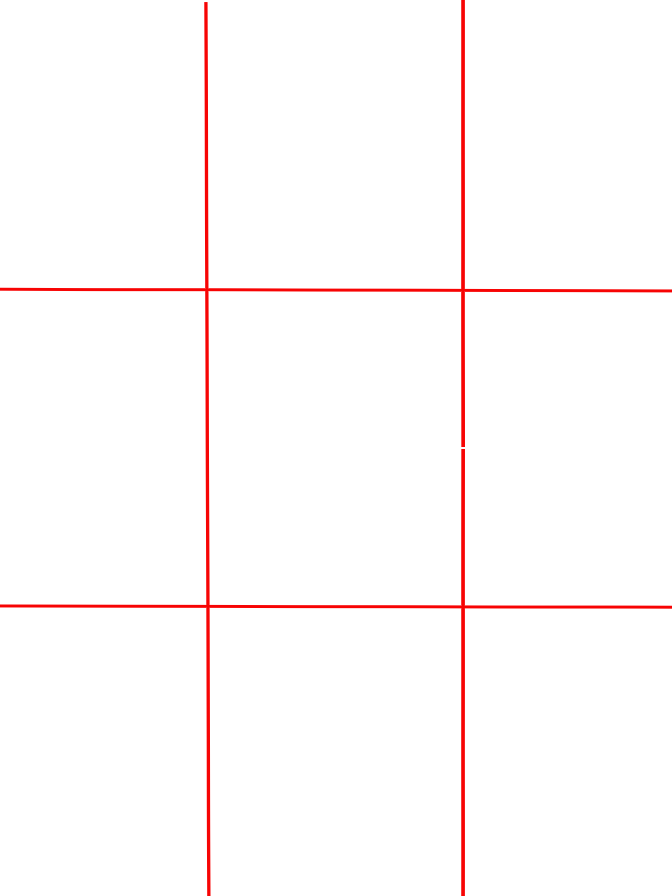
Give the GLSL for this pattern, as a Shadertoy shader.

```glsl
const vec3 PAPER = vec3(1.0);
const vec3 INK = vec3(0.97, 0.015, 0.015);
const vec2 CANVAS = vec2(0.75, 1.0);         // width and height, in canvas heights
const int LINES = 2;                         // dividers per direction
const vec2 FIRST = vec2(0.2331, 0.3237);     // first divider at the left or bottom edge
const vec2 PITCH = vec2(0.2837, 0.3535);     // spacing between dividers
const vec2 COLUMN_TILT = vec2(-0.0033, 0.0); // sideways drift of each column line
const vec2 ROW_TILT = vec2(-0.0020, -0.0025);
const vec2 COLUMN_WIDTH = vec2(0.0037, 0.0041);
const float ROW_WIDTH = 0.0033;
const float WOBBLE = 0.0004;
const float WOBBLE_FREQ = 5.0;
const float LEFT_TOP = 0.9977;               // upper end of the left line
const float GAP_Y = 0.5;                     // small break in the right line
const float GAP_SIZE = 0.0022;

float hashSlope(float n) {
    return fract(sin(n * 127.1) * 437.58) * 2.0 - 1.0;
}

// One-dimensional gradient noise
float gradientNoise(float x) {
    float cell = floor(x);
    float f = x - cell;
    float blend = f * f * f * (f * (f * 6.0 - 15.0) + 10.0);
    return mix(hashSlope(cell) * f, hashSlope(cell + 1.0) * (f - 1.0), blend);
}

// Antialiased coverage of a signed distance
float coverage(float dist, float pixel) {
    return clamp(0.5 - dist / pixel, 0.0, 1.0);
}

// Signed distance to a slightly uneven, tilted stroke
float strokeDistance(float across, float along, float start, float tilt, float width, float seed) {
    float center = start + tilt * along + WOBBLE * gradientNoise(along * WOBBLE_FREQ + seed);
    return abs(across - center) - 0.5 * width;
}

void mainImage(out vec4 fragColor, in vec2 fragCoord) {
    vec2 p = fragCoord / iResolution.xy * CANVAS;
    float pixel = 1.0 / iResolution.y;
    float ink = 0.0;

    for (int i = 0; i < LINES; i++) {
        float n = float(i);
        vec2 start = FIRST + PITCH * n;

        // Column line, with its worn end or break
        float column = coverage(strokeDistance(p.x, p.y, start.x, COLUMN_TILT[i],
                                               COLUMN_WIDTH[i], 17.0 * n), pixel);
        float wear = i == 0 ? LEFT_TOP - p.y : 0.5 * GAP_SIZE - abs(p.y - GAP_Y);
        column *= i == 0 ? coverage(-wear, pixel) : 1.0 - coverage(-wear, pixel);

        // Row line
        float row = coverage(strokeDistance(p.y, p.x, start.y, ROW_TILT[i],
                                            ROW_WIDTH, 17.0 * n + 40.0), pixel);
        ink = max(ink, max(column, row));
    }

    fragColor = vec4(mix(PAPER, INK, ink), 1.0);
}
```
